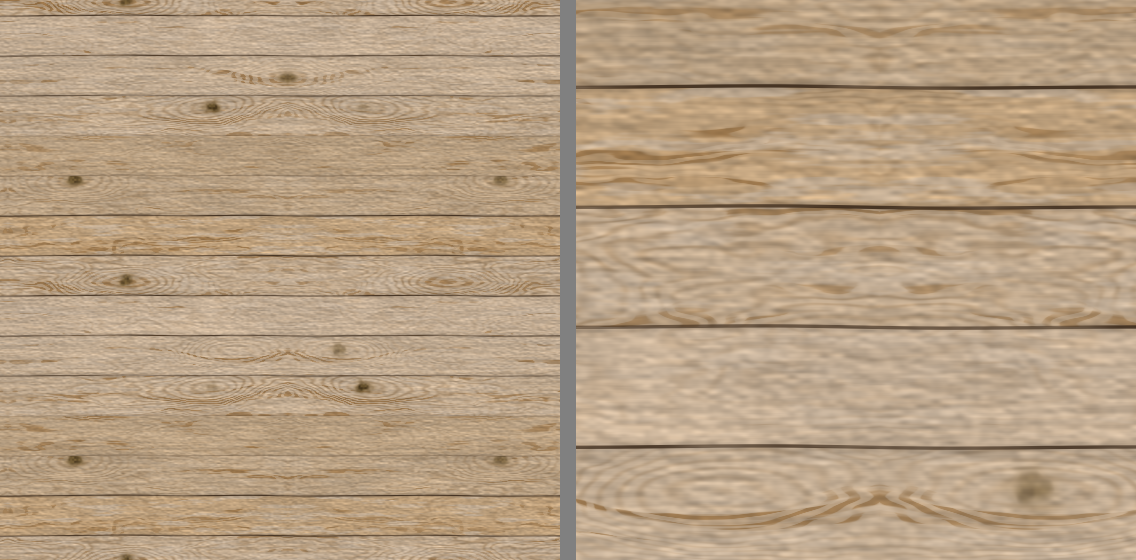
Left, the full canvas; right, a detail of the centre.
A WebGL 1 fragment shader for this texture:

```glsl
precision highp float;
// Weathered timber boards: fourteen horizontal planks in two stacked sets of seven,
// mirrored left to right. Grain is contour lines of stretched noise bent around knots;
// ochre streaks, chalky wear, saw marks and dark seams are layered over it.
uniform vec2 u_resolution;

float hash(vec2 p) {
  p = fract(p * vec2(0.1031, 0.1173));
  p += dot(p, p.yx + 33.33);
  return fract((p.x + p.y) * p.x * 7.31);
}

float noise(vec2 p) {
  vec2 i = floor(p), f = fract(p);
  f = f * f * (3.0 - 2.0 * f);
  return mix(mix(hash(i), hash(i + vec2(1.0, 0.0)), f.x),
             mix(hash(i + vec2(0.0, 1.0)), hash(i + 1.0), f.x), f.y);
}

float fbm(vec2 p) {
  float sum = 0.0, amp = 0.5;
  for (int i = 0; i < 4; i++) {
    sum += amp * noise(p);
    p = p * 2.03 + 17.7;
    amp *= 0.5;
  }
  return sum / 0.9375;
}

// Value belonging to one of the seven planks in a set.
float pick(float plank, vec4 a, vec3 b) {
  return dot(a, 1.0 - step(0.5, abs(plank - vec4(0.0, 1.0, 2.0, 3.0))))
       + dot(b, 1.0 - step(0.5, abs(plank - vec3(4.0, 5.0, 6.0))));
}

void main() {
  vec2 uv = gl_FragCoord.xy / u_resolution;
  float pixel = 14.0 / u_resolution.y;

  // Plank layout, counted from the top; q is in plank heights.
  float down = (1.0 - uv.y) * 14.0 - 0.39;
  float row = floor(down);
  float plank = mod(row, 7.0);
  float lower = step(7.0, row);
  float left = step(uv.x, 0.514);
  vec2 q = vec2(abs(fract(uv.x - 0.014) - 0.5) * 14.0, down - row);
  vec2 seed = vec2(plank * 17.3 + 5.0, plank * 9.1 + 40.0);

  // Knot position and darkness, varying between halves and sets.
  vec2 knot = vec2(
    pick(plank, vec4(-9.0, mix(0.06, 1.28, lower), 1.91, -9.0), vec3(5.32, -9.0, 4.04)),
    pick(plank, vec4(0.0, mix(0.55, 0.36, lower), 0.28, 0.0), vec3(0.1, 0.0, 0.64)));
  float knotDark = pick(plank,
    vec4(0.0, mix(0.65, 0.45 * (1.0 - left), lower), mix(1.0, 0.2, abs(left + lower - 1.0)), 0.0),
    vec3(0.55 + 0.35 * left, 0.0, 0.85 * left));
  vec2 k = q - knot;
  float warp = fbm(q * vec2(0.45, 1.6) + seed);
  float d = length(k * vec2(0.33, 1.0)) + (warp - 0.5) * 0.25;
  float pull = 1.0 - smoothstep(0.15, 0.85, d);

  // Growth rings: flat grain that closes into loops around a knot.
  float field = mix(warp * 2.2 + q.y * 0.9, d * 1.5, pull);
  float ring = pow(0.5 + 0.5 * sin(field * 34.0 + 2.0 * noise(q * vec2(2.0, 9.0))), 2.0);
  float ringStrength = pick(plank, vec4(0.22, 0.25, 0.5, 0.35), vec3(0.45, 0.4, 0.6));
  ringStrength *= 0.35 + 1.1 * noise(q * vec2(0.7, 3.0) + seed + 50.0) + 0.6 * pull;

  // Plank tone with broad uneven fading.
  float pale = pick(plank, vec4(0.9, 0.75, 0.65, 0.25), vec3(0.35, 0.3, 0.7));
  vec3 color = mix(vec3(0.70, 0.60, 0.475), vec3(0.76, 0.682, 0.596), pale);
  color += vec3(0.02, 0.0, -0.025) * pick(plank, vec4(0.2, 0.0, 0.0, 0.0), vec3(0.0, 1.0, 0.2));
  color *= 0.965 + 0.11 * fbm(uv * vec2(5.0, 22.0) + 8.0);
  color = mix(color, vec3(0.56, 0.44, 0.30), ring * min(ringStrength, 0.9) * 0.62);

  // Long fibres.
  float fibre = fbm(q * vec2(1.1, 19.0) + seed + 90.0);
  color *= 1.0 + (fibre - 0.5) * 0.24;

  // Ochre streaks: slender, feathered bands that follow the rings.
  float streak = fbm(q * vec2(0.5, 6.5) + seed * 1.7 + vec2(0.0, field * 1.5));
  float amount = pick(plank, vec4(0.02, 0.03, 0.07, 0.03), vec3(0.07, 0.09, 0.08));
  float ochre = smoothstep(0.67 - amount, 0.78 - amount, streak + pull * 0.04);
  ochre *= 0.3 + 0.7 * smoothstep(0.2, 0.6, ring + fibre - 0.4);
  ochre *= 0.4 + 0.6 * noise(uv * vec2(7.0, 14.0) + 3.0);
  color = mix(color, vec3(0.57, 0.42, 0.245), ochre * 0.85);

  // Chalky worn flecks.
  float chalk = smoothstep(0.55, 0.72, fbm(q * vec2(1.2, 9.0) + seed * 2.3 + 130.0));
  color = mix(color, vec3(0.775, 0.715, 0.65),
              chalk * pick(plank, vec4(0.3, 0.25, 0.35, 0.1), vec3(0.2, 0.55, 0.4)));

  // Rough saw marks, lit from above.
  vec2 saw = uv * vec2(130.0, 330.0) + vec2(warp * 3.0, 0.0);
  float relief = noise(saw) - noise(saw + vec2(0.25, 0.85));
  color *= 1.0 + relief * 0.12 + (noise(uv * vec2(210.0, 400.0)) - 0.5) * 0.09;

  // Knot: brown halo, olive core and a darker cracked centre.
  float r = length(k * vec2(0.72, 1.0)) + (noise(q * 9.0 + seed) - 0.5) * 0.09;
  color = mix(color, vec3(0.50, 0.39, 0.23), knotDark * 0.6 * (1.0 - smoothstep(0.08, 0.27, r)));
  float core = 1.0 - smoothstep(0.05, 0.14 + pixel, r);
  vec3 heart = mix(vec3(0.22, 0.16, 0.07), vec3(0.46, 0.37, 0.20), noise(q * 19.0));
  color = mix(color, heart, core * knotDark * 0.9);

  // Hairline seams of differing depth with slight wobble and a soft shadow.
  float gap = down + (noise(vec2(uv.x * 9.0, row * 0.0)) - 0.5) * 0.03;
  float seam = mod(floor(gap + 0.5), 7.0);
  float depth = pick(seam, vec4(0.9, 0.8, 0.65, 0.22), vec3(0.3, 1.0, 0.9));
  depth *= 0.6 + 0.6 * noise(vec2(uv.x * 24.0, seam * 5.0));
  float edge = abs(gap - floor(gap + 0.5));
  color *= 1.0 - 0.12 * depth * (1.0 - smoothstep(0.0, 0.07, edge));
  float line = clamp((0.014 + 0.5 * pixel - edge) / pixel, 0.0, 1.0) * min(1.0, 0.028 / pixel);
  color = mix(color, vec3(0.24, 0.17, 0.11), line * min(depth, 1.0) * 0.9);

  gl_FragColor = vec4(clamp(color, 0.0, 1.0), 1.0);
}
```
